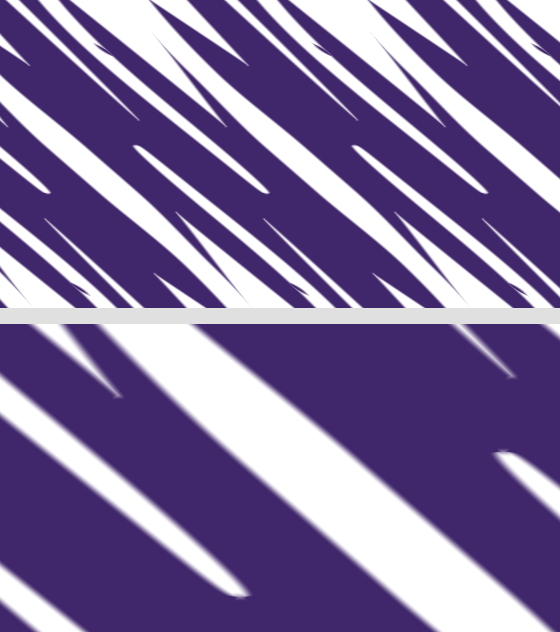
Top, the full canvas; bottom, a detail of the centre.
Write a WebGL 2 fragment shader that draws this pattern.

```glsl
#version 300 es
precision highp float;
// Slanted animal stripes: tapered white streaks on violet, repeating sideways.

uniform vec2 u_resolution;
out vec4 fragColor;

const vec3 VIOLET = vec3(0.25, 0.15, 0.42);
const vec3 WHITE = vec3(1.0);

const float VIEW_WIDTH = 7.68;          // canvas width in pattern units
const float PERIOD = 3.0;               // horizontal repeat
const vec2 PIVOT = vec2(2.76, 1.90);    // centre of the half-turn symmetry
const float TOP = 2.33;                 // height at which streak bases are given
const float SLANT = 0.66;               // horizontal gap to distance across a stripe
const float SOFTNESS = 0.022;           // half-width of the soft edge

// Horizontal offset to the nearest repeat.
float wrapX(float x) {
    return mod(x + 0.5 * PERIOD, PERIOD) - 0.5 * PERIOD;
}

// Streak that widens from its tip up to a base centred on baseX.
float streak(vec2 p, vec2 tip, float baseX, float halfWidth, float taper, float bend) {
    float t = max((p.y - tip.y) / (TOP - tip.y), 0.0);
    float middle = mix(tip.x, baseX, t) + bend * t * t * (1.0 - t);
    float side = abs(wrapX(p.x - middle)) - halfWidth * pow(t, taper);
    return max(side * SLANT, tip.y - p.y);
}

// Continuous S-shaped band, widest at its centre.
float mainBand(vec2 p) {
    float middle = 0.5 * PERIOD - p.y * (1.15 - 0.022 * p.y * p.y);
    float halfWidth = 0.27 - 0.085 * smoothstep(0.3, 1.33, abs(p.y));
    return (abs(wrapX(p.x - middle)) - halfWidth) * SLANT;
}

// Small dark barb on the edge of the long streak.
float barb(vec2 p) {
    vec2 q = p - vec2(-1.32, 1.63);
    float rise = q.y / 0.09;
    return abs(wrapX(q.x + 1.5 * q.y)) * SLANT - 0.025 * (1.0 - rise * rise);
}

// Streaks of one half; the other half is the same turned around.
float halfPattern(vec2 p) {
    float wedge = streak(p, vec2(0.34, 0.59), -1.405, 0.405, 1.05, 0.0);
    float notch = streak(p, vec2(0.64, 1.43), -0.455, 0.255, 1.0, 0.0);
    float needle = streak(p, vec2(2.14, 0.68), 0.405, 0.09, 0.7, 0.0);
    float longStreak = streak(p, vec2(0.90, -0.33), -2.10, 0.14, 0.22, -0.8);
    longStreak = max(longStreak, -barb(p));
    return min(min(wedge, notch), min(needle, longStreak));
}

void main() {
    float unitsPerPixel = VIEW_WIDTH / u_resolution.x;
    vec2 p = gl_FragCoord.xy * unitsPerPixel - PIVOT;

    float d = min(mainBand(p), min(halfPattern(p), halfPattern(-p)));

    float edge = max(SOFTNESS, 0.75 * unitsPerPixel);
    float ink = smoothstep(-edge, edge, d);
    fragColor = vec4(mix(WHITE, VIOLET, ink), 1.0);
}
```
